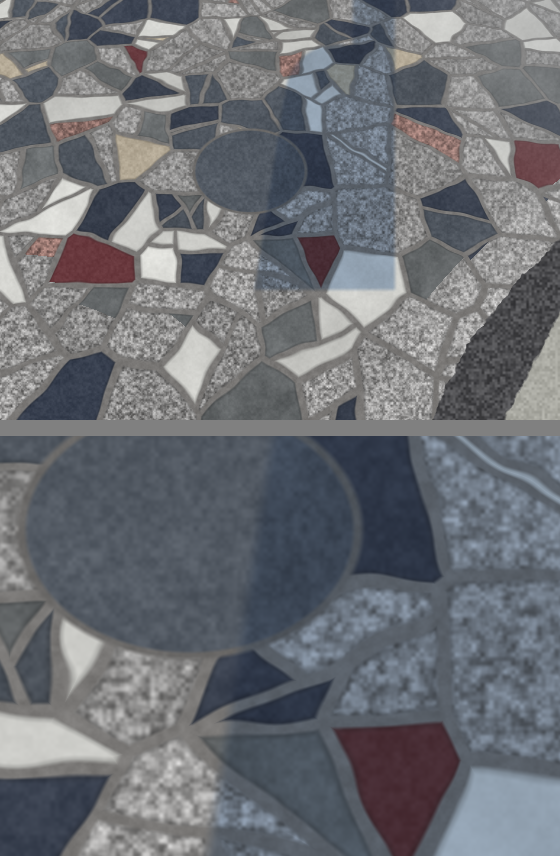
Top, the full canvas; bottom, a detail of the centre.
This texture is drawn by a Shadertoy shader. Its source:

```glsl
const vec3 MORTAR = vec3(0.46, 0.45, 0.44);
const vec3 SLATE = vec3(0.27, 0.30, 0.34);
const vec3 NAVY = vec3(0.17, 0.20, 0.26);
const vec3 BASALT = vec3(0.37, 0.385, 0.39);
const vec3 GRANITE = vec3(0.57, 0.565, 0.56);
const vec3 PINK = vec3(0.56, 0.42, 0.39);
const vec3 MARBLE = vec3(0.84, 0.84, 0.82);
const vec3 SAND = vec3(0.72, 0.67, 0.58);
const vec3 MAROON = vec3(0.38, 0.17, 0.19);
const vec3 ASPHALT = vec3(0.29, 0.29, 0.30);
const vec3 PAINT = vec3(0.66, 0.66, 0.63);

float hash(vec2 p) {
    vec3 q = fract(p.xyx * 0.1031);
    q += dot(q, q.yzx + 33.33);
    return fract((q.x + q.y) * q.z);
}

vec2 hash2(vec2 p) {
    return vec2(hash(p + 3.7), hash(p + 71.3));
}

float noise(vec2 p) {
    vec2 i = floor(p), f = fract(p);
    f *= f * (3.0 - 2.0 * f);
    return mix(mix(hash(i), hash(i + vec2(1, 0)), f.x),
               mix(hash(i + vec2(0, 1)), hash(i + vec2(1, 1)), f.x), f.y);
}

float fbm(vec2 p) {
    return 0.55 * noise(p) + 0.3 * noise(p * 2.1 + 9.0) + 0.15 * noise(p * 4.3 + 5.0);
}

// Irregular slabs: x is the distance to the joint, yz the slab id
vec3 slabs(vec2 g) {
    vec2 cell = floor(g), id = cell, near = vec2(0);
    float best = 9.0;
    for (int j = -1; j <= 1; j++)
    for (int i = -1; i <= 1; i++) {
        vec2 c = cell + vec2(i, j);
        vec2 r = c + 0.08 + 0.84 * hash2(c) - g;
        if (dot(r, r) < best) { best = dot(r, r); near = r; id = c; }
    }
    float edge = 9.0;
    vec2 home = id;
    for (int j = -2; j <= 2; j++)
    for (int i = -2; i <= 2; i++) {
        vec2 c = home + vec2(i, j);
        vec2 r = c + 0.08 + 0.84 * hash2(c) - g;
        vec2 d = r - near;
        if (i != 0 || j != 0) edge = min(edge, dot(0.5 * (near + r), normalize(d)));
    }
    // Break some slabs along straight cuts
    for (int k = 0; k < 2; k++) {
        vec2 h = hash2(id + 17.0 * float(k + 1));
        if (h.x < 0.55 - 0.25 * float(k)) {
            float a = 6.2832 * h.y;
            float s = dot(near, vec2(cos(a), sin(a))) + 0.5 * (h.x - 0.25);
            edge = min(edge, abs(s));
            id += step(0.0, s) * vec2(31.0, 13.0);
        }
    }
    return vec3(edge, id);
}

// Pick a stone by kind in 0..1 and add its own grain
vec3 stone(float kind, float tone, vec2 uv, float contrast) {
    float grain = noise(uv * 150.0) + 0.6 * noise(uv * 290.0) - 0.8;
    float cloud = fbm(uv * 22.0 + tone * 50.0) - 0.5;
    vec3 col;
    if (kind < 0.40) col = GRANITE + 0.40 * contrast * grain;
    else if (kind < 0.53) col = NAVY + 0.05 * grain + 0.06 * cloud;
    else if (kind < 0.64) col = SLATE + 0.07 * grain + 0.08 * cloud;
    else if (kind < 0.77) col = BASALT + 0.05 * grain + 0.16 * cloud;
    else if (kind < 0.91) col = MARBLE + 0.03 * grain + 0.10 * cloud;
    else if (kind < 0.955) col = PINK + vec3(0.42, 0.34, 0.32) * contrast * grain;
    else if (kind < 0.985) col = SAND + 0.08 * grain + 0.10 * cloud;
    else col = MAROON + 0.05 * grain;
    return col * (0.91 + 0.18 * tone);
}

float box(vec2 p, vec2 lo, vec2 hi, float soft) {
    vec2 b = smoothstep(lo - soft, lo + soft, p) * (1.0 - smoothstep(hi - soft, hi + soft, p));
    return b.x * b.y;
}

// Shadow of a post with a broad base and a round head
float postShadow(vec2 p) {
    float base = box(p - vec2(0.153 * (p.y - 0.323), 0), vec2(0.608, 0.31),
                     vec2(0.94 - 0.153 * (p.y - 0.323), 0.77), 0.007);
    float head = 1.0 - smoothstep(0.113, 0.127, length(p - vec2(0.80, 0.774)));
    float post = box(p, vec2(0.84, 0.7), vec2(0.94, 1.2), 0.008);
    return max(base, max(head, post));
}

void mainImage(out vec4 fragColor, in vec2 fragCoord) {
    vec2 uv = fragCoord / iResolution.y;
    float pixel = 1.0 / iResolution.y;

    // Ground seen in perspective
    float depth = 1.9 - uv.y;
    vec2 ground = vec2(9.0 * (uv.x - 0.667), 16.0) / depth;
    ground += 0.07 * (vec2(noise(ground * 4.0), noise(ground * 4.0 + 40.0)) - 0.5);
    vec3 slab = slabs(ground);
    float soft = max(0.014, 12.0 * pixel / (depth * depth));

    // Pale granite gathers along the kerb and at the lower left
    float kerb = 1.03 + 0.35 * uv.y + 0.8 * uv.y * uv.y - uv.x;
    float kind = hash(slab.yz + 5.0);
    float pale = 1.0 - smoothstep(0.10, 0.24, kerb);
    float corner = 1.0 - smoothstep(0.15, 0.6, length(uv * vec2(0.8, 1.2)));
    if (hash(slab.yz + 91.0) < max(0.8 * pale, 0.6 * corner)) kind *= 0.4;

    // Stones set in mortar
    float contrast = mix(1.0, 0.6, uv.y);
    vec3 mortar = MORTAR + 0.12 * (fbm(uv * 110.0) - 0.5);
    vec3 col = stone(kind, hash(slab.yz + 23.0), uv, contrast) + 0.08 * pale;
    float gap = 0.025 + 0.025 * noise(ground * 2.0);
    col *= 1.0 - 0.2 * (1.0 - smoothstep(gap, gap + 0.04, slab.x));
    col = mix(mortar, col, smoothstep(gap - soft, gap + soft, slab.x));

    // Large oval slab
    float oval = (length((uv - vec2(0.595, 0.592)) / vec2(0.13, 0.097)) - 1.0) * 0.1;
    col = mix(mortar * 0.85, col, smoothstep(0.003, 0.008, oval));
    col = mix(stone(0.6, 0.6, uv, 1.0), col, smoothstep(-0.002, 0.002, oval));

    // Cool shadow and pale glare
    col *= mix(vec3(1), vec3(0.68, 0.76, 0.86), postShadow(uv));
    float glare = 0.08 + 0.28 * smoothstep(0.9, 1.35, uv.x) * smoothstep(0.3, 0.9, uv.y);
    col = mix(col, vec3(0.60, 0.61, 0.62), glare + 0.08 * uv.y);

    // Rough asphalt with a painted line
    float grit = noise(uv * 160.0) - 0.5;
    vec3 road = ASPHALT + 0.20 * grit;
    float line = uv.x - 1.2 - 0.525 * uv.y + 0.012 * (fbm(uv * 60.0) - 0.5);
    road = mix(road, PAINT + 0.12 * grit, smoothstep(-0.004, 0.004, line));
    float verge = kerb + 0.035 * (fbm(uv * 35.0) - 0.5);
    col = mix(road, col, smoothstep(-0.003, 0.003, verge));

    fragColor = vec4(clamp(col, 0.0, 1.0), 1.0);
}
```
